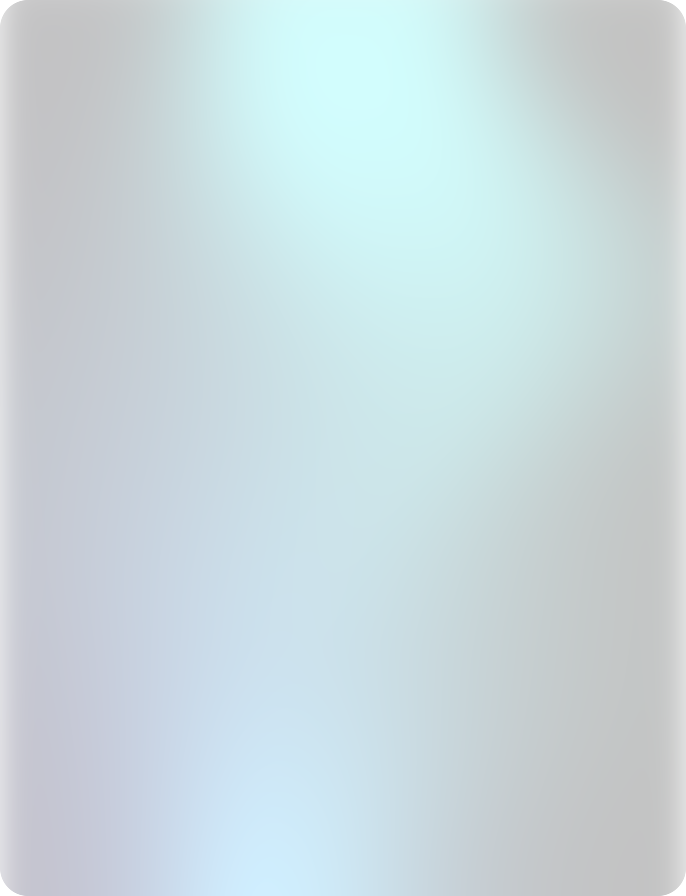
Reproduce this background procedurally as a Shadertoy shader.

```glsl
// A pale grey rounded card lit by a bending ribbon of cyan light.
// Each height sets the ribbon's centre, widths and strength; smooth bumps
// shape them, a lilac haze tints the lower left, and the sides glow white.

float bump(float x, float centre, float width) {
    float d = (x - centre) / width;
    return exp(-d * d);
}

float roundedBox(vec2 p, vec2 halfSize, float radius) {
    vec2 q = abs(p) - halfSize + radius;
    return length(max(q, 0.0)) + min(max(q.x, q.y), 0.0) - radius;
}

// Strength of the cyan light; drop runs from 0 at the top to 1 at the bottom
float ribbon(float x, float drop) {
    float centre = mix(0.5, 0.39, drop) + 0.19 * bump(drop, 0.4, 0.22);
    float leftWidth = mix(0.20, 0.15, drop) + 0.17 * bump(drop, 0.45, 0.3);
    float rightWidth = 0.25 - 0.03 * cos(12.566 * drop);
    float strength = 0.12 + 0.11 * bump(drop, 0.08, 0.33)
                   + 0.055 * smoothstep(0.7, 1.05, drop);

    // The top has a flatter core and a steeper falloff
    float offset = x - centre;
    float d = abs(offset) / (offset < 0.0 ? leftWidth : rightWidth);
    float steepness = mix(3.1, 2.0, smoothstep(0.0, 0.5, drop));
    return strength * exp(-0.693 * pow(d + 1e-4, steepness));
}

void mainImage(out vec4 fragColor, in vec2 fragCoord) {
    vec2 uv = fragCoord / iResolution.xy;
    float drop = 1.0 - uv.y;

    // Grey base with the cyan ribbon
    float light = ribbon(uv.x, drop);
    vec3 color = vec3(0.762, 0.762, 0.759) + light * vec3(0.26, 1.0, 1.0);

    // Lilac haze rising from the lower left
    float hazeCentre = mix(0.12, 0.3, drop);
    float haze = bump(uv.x, hazeCentre, 0.38) * bump(drop, 1.0, 0.66);
    color += haze * vec3(0.008, 0.0, 0.07);

    // Soft white light along the sides, fainter at the top
    float sideDistance = min(uv.x, 1.0 - uv.x);
    float topDistance = drop * iResolution.y / iResolution.x;
    float glow = 0.52 * exp(-pow(sideDistance / 0.021, 1.4))
               + 0.10 * exp(-topDistance / 0.02);
    color = mix(color, vec3(0.97), min(glow, 1.0));

    // Rounded card on white, in units of the canvas width
    vec2 size = iResolution.xy / iResolution.x;
    float edge = roundedBox((uv - 0.5) * size, 0.5 * size, 0.041);
    float pixel = 1.0 / iResolution.x;
    color = mix(color, vec3(1.0), smoothstep(-0.5 * pixel, 0.5 * pixel, edge));

    fragColor = vec4(color, 1.0);
}
```
